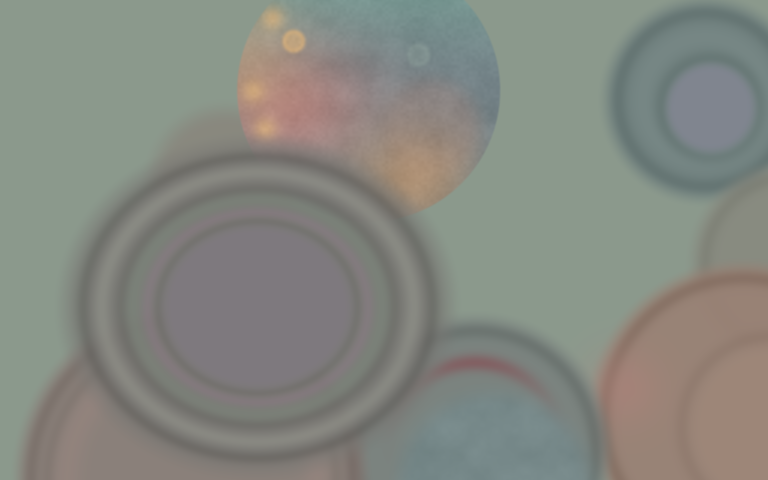
This background is drawn by a Shadertoy shader. Its source:

```glsl
#define BACKDROP vec3(0.545, 0.600, 0.550)
#define STONE vec3(0.475, 0.470, 0.455)
#define MAUVE vec3(0.495, 0.475, 0.495)
#define CLAY vec3(0.600, 0.505, 0.455)
#define SLATE vec3(0.425, 0.490, 0.490)
#define TEAL vec3(0.460, 0.535, 0.540)
#define ROSE vec3(0.730, 0.510, 0.490)
#define AMBER vec3(0.720, 0.570, 0.430)
#define GLOW vec3(0.850, 0.690, 0.480)
#define SPHERE_CENTER vec2(0.768, 0.812)
#define SPHERE_RADIUS 0.274
#define SOFTNESS 0.022

float hash(vec2 p) {
    vec3 q = fract(vec3(p.xyx) * 0.1031);
    q += dot(q, q.yzx + 33.33);
    return fract((q.x + q.y) * q.z);
}

float noise(vec2 p) {
    vec2 cell = floor(p), f = fract(p);
    f = f * f * (3.0 - 2.0 * f);
    return mix(mix(hash(cell), hash(cell + vec2(1, 0)), f.x),
               mix(hash(cell + vec2(0, 1)), hash(cell + vec2(1, 1)), f.x), f.y);
}

float fbm(vec2 p) {
    float sum = 0.0, amplitude = 0.5;
    for (int i = 0; i < 4; i++) {
        sum += amplitude * noise(p);
        p = p * 2.03 + 7.1;
        amplitude *= 0.5;
    }
    return sum;
}

float disc(float d, float radius, float blur) {
    return 1.0 - smoothstep(radius - blur, radius + blur, d);
}

float bell(float d, float width) {
    return exp(-d * d / (width * width));
}

// Translucent blurred disc with a darker rim
vec3 softDisc(vec3 col, float d, float radius, vec3 tint, float alpha, float rim) {
    col = mix(col, tint, alpha * disc(d, radius, SOFTNESS));
    return col - rim * bell(d - radius + 0.025, 0.016);
}

vec3 sphereColor(vec2 q) {
    vec3 col = mix(vec3(0.45, 0.51, 0.53), vec3(0.46, 0.60, 0.57), smoothstep(0.0, 0.27, q.y));
    col = mix(col, ROSE, 0.85 * bell(length((q - vec2(-0.17, -0.04)) * vec2(0.8, 1.1)), 0.15));
    col = mix(col, vec3(0.57, 0.51, 0.50), 0.6 * disc(length(q - vec2(0.13, -0.08)), 0.10, 0.03));
    col = mix(col, AMBER, 0.8 * bell(length((q - vec2(0.09, -0.19)) * vec2(0.8, 1.0)), 0.11));
    col = mix(col, GLOW, 0.4 * bell(length(q - vec2(-0.26, 0.07)), 0.12));
    // Bright spots along the left rim
    for (int i = 0; i < 3; i++) {
        float k = float(i), angle = 2.5 + 0.8 * k - 0.15 * k * k;
        vec2 spot = (0.25 - 0.01 * k) * vec2(cos(angle), sin(angle));
        col = mix(col, GLOW, 0.7 * bell(length(q - spot), 0.024));
    }
    // Two small bubbles
    for (int i = 0; i < 2; i++) {
        float k = float(i), d = length(q - mix(vec2(-0.156, 0.102), vec2(0.104, 0.073), k));
        float bubble = 0.6 * disc(d, 0.022, 0.009) + 0.3 * bell(d - 0.02, 0.005);
        col = mix(col, mix(GLOW, vec3(0.56, 0.63, 0.61), k), bubble * (1.0 - 0.3 * k));
    }
    return col + 0.09 * (fbm(q * 20.0 + 4.0) - 0.47) + 0.02 * (noise(q * 160.0) - 0.5);
}

void mainImage(out vec4 fragColor, in vec2 fragCoord) {
    vec2 p = (fragCoord - 0.5 * iResolution.xy) / iResolution.y + vec2(0.8, 0.5);
    float pixel = 1.0 / iResolution.y;
    vec3 col = BACKDROP;

    // Upper right disc
    float d = length(p - vec2(1.469, 0.792));
    col = softDisc(col, d, 0.205, SLATE, 0.85, 0.045);
    col += 0.02 * bell(d - 0.13, 0.025);
    d = length(p - vec2(1.481, 0.775));
    col -= 0.035 * bell(d - 0.105, 0.015);
    col = mix(col, vec3(0.50, 0.52, 0.56), disc(d, 0.09, 0.014));

    // Right cluster
    d = length(p - vec2(1.65, 0.45));
    col = softDisc(col, d, 0.205, vec3(0.53, 0.53, 0.49), 0.8, 0.03);
    d = length(p - vec2(1.55, 0.13));
    col = softDisc(col, d, 0.315, CLAY, 0.92, 0.06);
    col = mix(col, ROSE, 0.35 * bell(length(p - vec2(1.30, 0.19)), 0.08));
    d = length(p - vec2(1.61, 0.11));
    col -= 0.025 * bell(d - 0.19, 0.016);
    col = mix(col, vec3(0.62, 0.53, 0.475), 0.8 * disc(d, 0.165, 0.02));

    // Lower middle disc with a red arc
    d = length(p - vec2(0.99, 0.06));
    col = softDisc(col, d, 0.275, vec3(0.47, 0.50, 0.49), 0.85, 0.055);
    float arc = bell(d - 0.185, 0.018) * bell(length(p - vec2(0.99, 0.21)), 0.13);
    col = mix(col, vec3(0.52, 0.32, 0.34), 0.75 * arc);
    d = length(p - vec2(1.03, -0.02));
    vec3 cloud = TEAL + 0.07 * (fbm(p * 18.0) - 0.47);
    col = mix(col, cloud, 0.9 * disc(d, 0.20, 0.03));

    // Lower left disc
    d = length(p - vec2(0.40, 0.0));
    col = softDisc(col, d, 0.36, vec3(0.54, 0.485, 0.465), 0.85, 0.05);
    col += vec3(0.03, 0.01, 0.01) * bell(d - 0.26, 0.03) - 0.03 * bell(d - 0.30, 0.014);

    // Faint hump, then the crisp sphere
    d = length(p - vec2(0.47, 0.62));
    col = mix(col, vec3(0.53, 0.49, 0.46), 0.6 * disc(d, 0.15, 0.03));
    vec2 q = p - SPHERE_CENTER;
    col = mix(col, sphereColor(q), disc(length(q), SPHERE_RADIUS, 1.5 * pixel));

    // Large ringed ellipse in front
    d = length((p - vec2(0.537, 0.36)) * vec2(1.0, 1.16));
    col = mix(col, STONE, 0.55 * disc(d, 0.405, 0.025));
    col = mix(col, STONE, 0.85 * disc(d, 0.37, 0.03));
    col -= 0.055 * bell(d - 0.365, 0.015);
    col += vec3(0.055, 0.06, 0.05) * bell(d - 0.325, 0.018);
    col -= 0.035 * bell(d - 0.285, 0.014);
    col += vec3(0.0, 0.025, 0.01) * bell(d - 0.26, 0.02);
    col += vec3(0.03, 0.0, 0.03) * bell(d - 0.23, 0.013);
    col = mix(col, MAUVE, disc(d, 0.195, 0.02));
    col -= 0.025 * bell(d - 0.207, 0.010);

    fragColor = vec4(clamp(col, 0.0, 1.0), 1.0);
}
```
